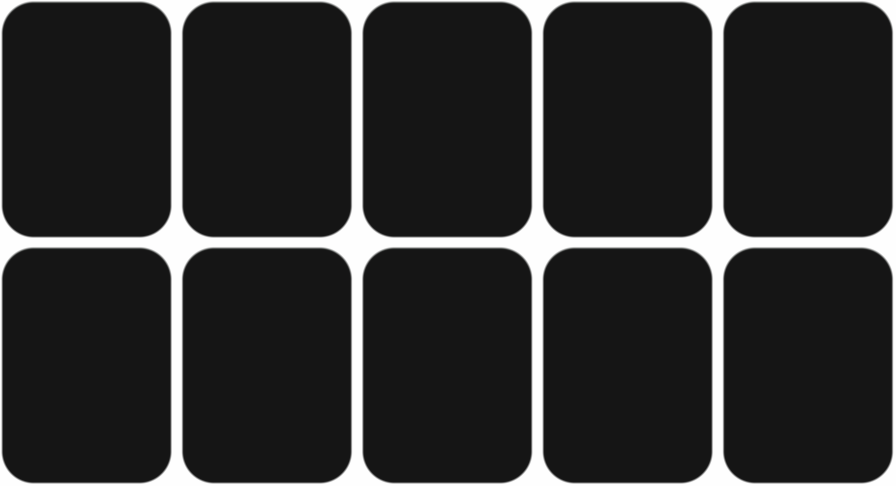
This pattern is drawn by a Shadertoy shader. Its source:

```glsl
// Lengths are fractions of the canvas height
const vec2  GRID_CENTRE   = vec2(0.9204, 0.5012);
const vec2  PITCH         = vec2(0.3711, 0.5060);
const vec2  HALF_CARD     = vec2(0.1738, 0.2420);
const float CORNER_RADIUS = 0.065;
const float EDGE_SOFTNESS = 0.0030;
const float RIM_WIDTH     = 0.0045;
const float RIM_STRENGTH  = 0.40;

const vec3 GAP_COLOUR  = vec3(0.995);
const vec3 CARD_COLOUR = vec3(0.084);
const vec3 RIM_COLOUR  = vec3(0.53, 0.56, 0.54);

float roundedBox(vec2 p, vec2 halfSize, float radius) {
    vec2 q = abs(p) - halfSize + radius;
    return length(max(q, 0.0)) + min(max(q.x, q.y), 0.0) - radius;
}

// How far the nearest border faces the top, from 0 to 1
float upwardFacing(vec2 p) {
    vec2 q = max(abs(p) - HALF_CARD + CORNER_RADIUS, 0.0);
    return step(0.0, p.y) * q.y / max(length(q), 1e-4);
}

void mainImage(out vec4 fragColor, in vec2 fragCoord) {
    vec2 uv = fragCoord / iResolution.y;
    float softness = max(EDGE_SOFTNESS, 0.75 / iResolution.y);

    // Five columns centred on a card, two rows centred on a gap
    vec2 grid = (uv - GRID_CENTRE) / PITCH + vec2(0.5, 0.0);
    vec2 p = (fract(grid) - 0.5) * PITCH;

    float d = roundedBox(p, HALF_CARD, CORNER_RADIUS);
    float card = 1.0 - smoothstep(-softness, softness, d);

    // Faint light along the upper border
    float rim = 1.0 - smoothstep(0.0, RIM_WIDTH, abs(d));
    vec3 face = mix(CARD_COLOUR, RIM_COLOUR, RIM_STRENGTH * rim * upwardFacing(p));

    fragColor = vec4(mix(GAP_COLOUR, face, card), 1.0);
}
```
